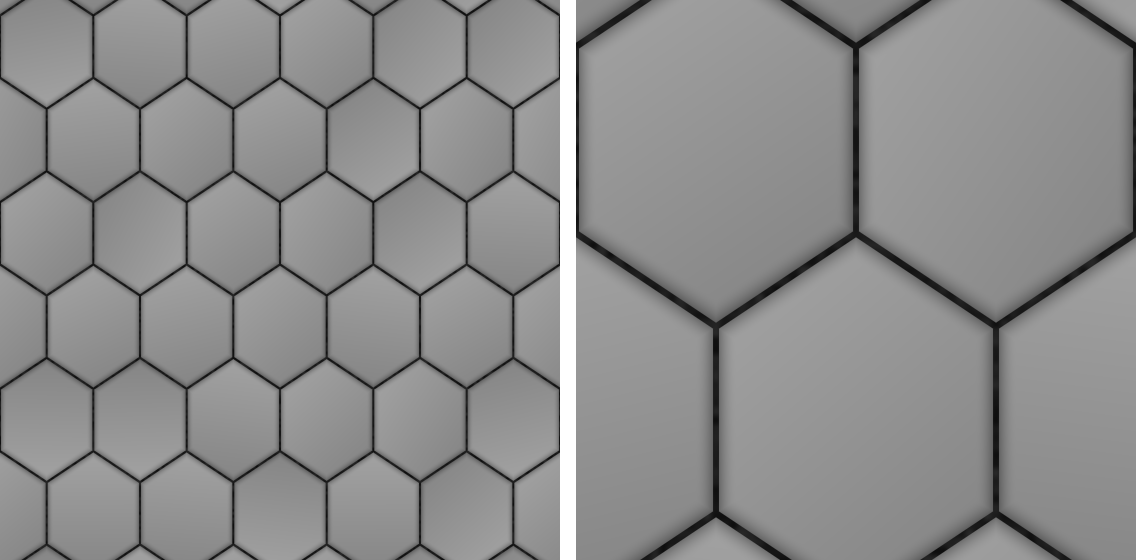
Left, the full canvas; right, a detail of the centre.
This pattern is drawn by a WebGL 2 fragment shader. Its source:

```glsl
#version 300 es
precision highp float;
// Seamless grey hexagonal plates with dark joints, soft edge shading and randomly tilted sheen.

#define REPEATS 6.0         // plates across and down; even, so staggered rows wrap
#define JOINT_HALF 0.0105   // half width of a joint, in plate widths
#define SHADE_WIDTH 0.075   // reach of the dark rim inside a plate
#define SHADE_DEPTH 0.42    // strength of the rim
#define PLATE_GREY 0.578    // mean plate brightness
#define SHEEN 0.088         // brightness change per plate width
#define SHEEN_ANGLE 2.05    // main direction of light, in radians
#define ANGLE_SPREAD 1.3    // random spread of that direction
#define FLIP_SHARE 0.3      // share of plates lit from the other side
#define JOINT_GREY 0.105    // mean joint brightness
#define JOINT_WEAR 0.1      // brightness range of joint wear
#define GRAIN_CELLS 192.0   // wear noise cells across the canvas

uniform vec2 u_resolution;
out vec4 fragColor;

float hash(vec2 p) {
    return fract(sin(dot(p, vec2(127.1, 311.7))) * 43758.5453);
}

// Value noise that wraps after the given number of cells
float wrappedNoise(vec2 p, float period) {
    vec2 cell = floor(p);
    vec2 f = fract(p);
    f = f * f * (3.0 - 2.0 * f);
    vec2 lo = mod(cell, period);
    vec2 hi = mod(cell + 1.0, period);
    return mix(mix(hash(lo), hash(vec2(hi.x, lo.y)), f.x),
               mix(hash(vec2(lo.x, hi.y)), hash(hi), f.x), f.y);
}

// Squashes rows one unit apart into a regular hexagonal lattice
vec2 toRegular(vec2 p) {
    return p * vec2(1.0, 0.8660254);
}

// Centre of the plate holding p: nearest point of two staggered grids
vec2 plateCenter(vec2 p) {
    float rowPair = (p.y - 0.5) * 0.5;
    vec2 a = vec2(floor(p.x + 0.5), 2.0 * floor(rowPair + 0.5) + 0.5);
    vec2 b = vec2(floor(p.x) + 0.5, 2.0 * floor(rowPair) + 1.5);
    vec2 toA = toRegular(p - a);
    vec2 toB = toRegular(p - b);
    return dot(toA, toA) < dot(toB, toB) ? a : b;
}

// Distance from a plate's centre offset to its nearest side
float edgeDistance(vec2 offset) {
    vec2 q = abs(toRegular(offset));
    return 0.5 - max(q.x, dot(q, vec2(0.5, 0.8660254)));
}

void main() {
    vec2 uv = gl_FragCoord.xy / u_resolution;
    vec2 p = uv * REPEATS;
    float pixel = REPEATS / min(u_resolution.x, u_resolution.y);

    vec2 center = plateCenter(p);
    vec2 offset = p - center;
    vec2 id = mod(center, REPEATS);
    float edge = edgeDistance(offset);

    // Plate: linear sheen in a random direction
    float angle = SHEEN_ANGLE + (hash(id + 3.7) - 0.5) * ANGLE_SPREAD;
    float side = hash(id + 17.3) < FLIP_SHARE ? -1.0 : 1.0;
    vec2 lightDir = side * vec2(cos(angle), sin(angle));
    float grey = PLATE_GREY + SHEEN * dot(offset, lightDir);

    // Rim: darkens toward the joint
    float rim = clamp(1.0 - edge / SHADE_WIDTH, 0.0, 1.0);
    grey *= 1.0 - SHADE_DEPTH * rim * rim;

    // Joint: dark line with fine wear
    float wear = wrappedNoise(uv * GRAIN_CELLS, GRAIN_CELLS) - 0.5;
    float joint = 1.0 - smoothstep(JOINT_HALF - 0.6 * pixel, JOINT_HALF + 0.6 * pixel, edge);
    grey = mix(grey, JOINT_GREY + JOINT_WEAR * wear, joint);

    fragColor = vec4(vec3(grey), 1.0);
}
```
